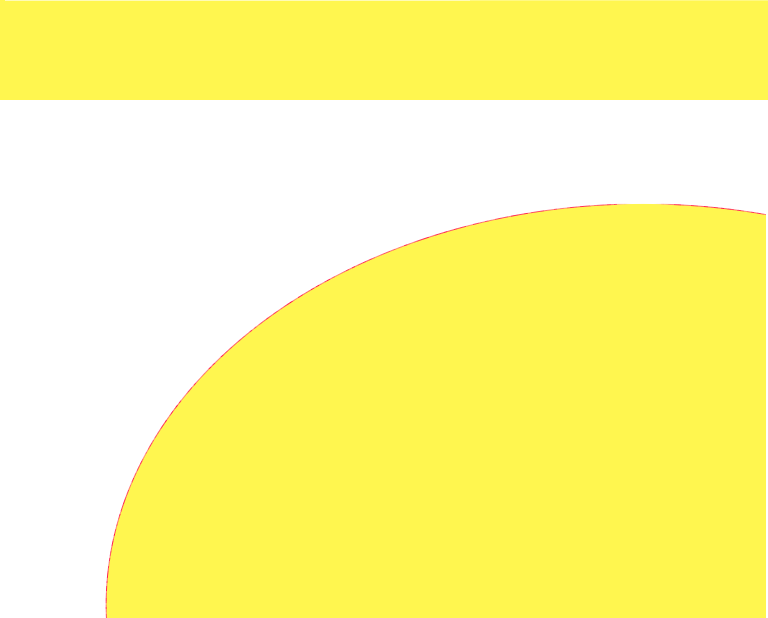
Write a Shadertoy shader that draws this background.

```glsl
// A flat yellow band across the top and a large yellow ellipse on white.
// The ellipse comes from an approximate distance function, and its hairline
// red rim is broken into uneven dashes by a hash along the angle.

float hash(float n) {
    return fract(sin(n * 12.9898) * 43758.5453);
}

// Signed distance to an ellipse, accurate near its edge
float ellipseDistance(vec2 p, vec2 radii) {
    float k = length(p / radii);
    return k * (k - 1.0) / max(length(p / (radii * radii)), 1e-4);
}

void mainImage(out vec4 fragColor, in vec2 fragCoord) {
    vec2 uv = fragCoord / iResolution.xy;
    float aspect = iResolution.x / iResolution.y;
    float pixel = 1.0 / iResolution.y;

    vec3 white = vec3(1.0);
    vec3 yellow = vec3(1.0, 0.965, 0.31);
    vec3 red = vec3(1.0, 0.08, 0.30);

    // Top band with a faint pale hairline along the canvas edge
    float band = smoothstep(-0.5, 0.5, (uv.y - 0.8382) / pixel);
    vec3 color = mix(white, yellow, band);
    float hairline = clamp((uv.y - 0.9984) / pixel + 0.5, 0.0, 1.0);
    hairline *= step(0.006, uv.x) * mix(0.6, 0.3, step(0.612, uv.x));
    color = mix(color, white, hairline);

    // Ellipse, cut off just short of the right edge
    vec2 radii = vec2(0.699 * aspect, 0.649);
    vec2 p = (uv - vec2(0.8372, 0.021)) * vec2(aspect, 1.0);
    float d = ellipseDistance(p, radii);
    float cut = clamp((0.9974 - uv.x) * aspect / pixel + 0.5, 0.0, 1.0);
    float fill = clamp(0.5 - d / pixel, 0.0, 1.0) * cut;
    color = mix(color, yellow, fill);

    // Dashed rim, fading out at the crown
    float angle = atan(p.y / radii.y, p.x / radii.x);
    float dash = mix(0.45, 1.0, hash(floor(angle * 160.0)));
    float crown = smoothstep(0.015, 0.06, abs(p.x));
    float rim = clamp((0.0008 - abs(d)) / pixel + 0.5, 0.0, 1.0);
    color = mix(color, red, rim * dash * crown * cut);

    fragColor = vec4(color, 1.0);
}
```
